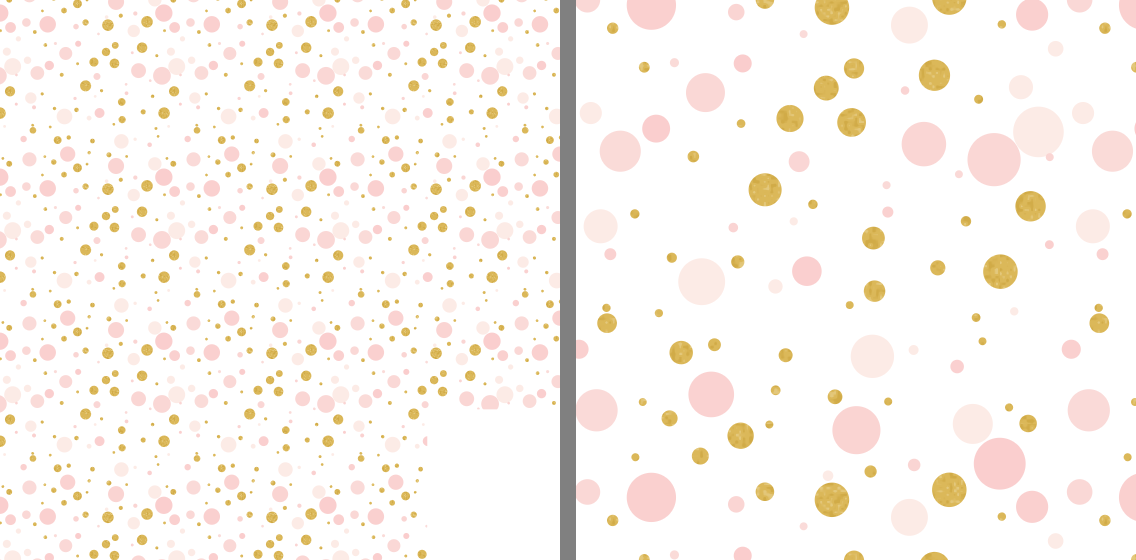
Left: the whole. Right: its middle third, enlarged.
Give the GLSL for this pattern, as a three.js fragment shader.

```glsl
varying vec2 vUv;

const float REPEATS = 3.413;               // tiles across and down
const int DOTS = 89;                       // dots per tile, a Fibonacci number
const float LATTICE_STEP = 55.0;           // preceding Fibonacci number
const float SPACING = 0.106;               // gap between lattice points
const vec2 ANCHOR = vec2(-0.013, 0.462);   // centre of the largest dot
const float MIN_RADIUS = 0.008;
const float MAX_RADIUS = 0.054;
const float MAX_GOLD_RADIUS = 0.035;
const float SIZE_FALLOFF = 2.6;
const float FIRST_GOLD = 12.0;             // larger dots are all pink
const float GRAIN_SCALE = 140.0;
const vec2 BLANK_CORNER = vec2(0.763, 0.269);

const vec3 WHITE = vec3(1.0);
const vec3 ROSE = vec3(0.98, 0.80, 0.80);
const vec3 BLUSH = vec3(0.98, 0.86, 0.85);
const vec3 PALE = vec3(0.99, 0.92, 0.90);
const vec3 GOLD = vec3(0.86, 0.72, 0.35);
const vec3 GOLD_DARK = vec3(0.80, 0.65, 0.25);
const vec3 GOLD_LIGHT = vec3(0.90, 0.80, 0.52);

float hash(vec2 p) {
  vec3 q = fract(p.xyx * 0.1031);
  q += dot(q, q.yzx + 33.33);
  return fract((q.x + q.y) * q.z);
}

float valueNoise(vec2 p) {
  vec2 i = floor(p);
  vec2 f = fract(p);
  f = f * f * (3.0 - 2.0 * f);
  vec2 e = vec2(0.0, 1.0);
  return mix(mix(hash(i), hash(i + e.yx), f.x),
             mix(hash(i + e.xy), hash(i + e.yy), f.x), f.y);
}

// Speckled foil
vec3 goldFoil(vec2 p) {
  float grain = valueNoise(p * GRAIN_SCALE);
  vec3 foil = mix(GOLD, GOLD_DARK, 0.7 * smoothstep(0.45, 0.1, 1.0 - grain));
  return mix(foil, GOLD_LIGHT, 0.8 * smoothstep(0.3, 0.05, grain));
}

// Cubing the rank modulo the prime count shuffles sizes over the lattice
vec2 latticePoint(float rank) {
  float count = float(DOTS);
  float index = mod(rank * rank * rank, count);
  return fract(vec2(index, index * LATTICE_STEP) / count);
}

void main() {
  vec2 p = vec2(vUv.x, 1.0 - vUv.y) * REPEATS;
  float pixel = max(0.5 * (fwidth(p.x) + fwidth(p.y)), 1e-5);
  vec3 foil = goldFoil(fract(p));
  vec3 color = WHITE;

  // Dots from largest to smallest, wrapped around the tile
  for (int k = 0; k < DOTS; k++) {
    float rank = float(k);
    float size = pow(1.0 - rank / float(DOTS), SIZE_FALLOFF);
    float radius = mix(MIN_RADIUS, MAX_RADIUS, size);

    bool isGold = rank >= FIRST_GOLD && mod(rank * 2.0, 5.0) < 2.5;
    bool isPale = mod(rank, 3.0) > 1.5;
    if (isGold) radius = min(radius, MAX_GOLD_RADIUS);

    vec2 jitter = 2.0 * vec2(hash(vec2(rank, 7.0)), hash(vec2(rank, 19.0))) - 1.0;
    vec2 center = ANCHOR + latticePoint(rank)
                + jitter * max(0.5 * SPACING - radius, 0.0);
    vec2 offset = p - center;
    offset -= floor(offset + 0.5);

    vec3 pink = isPale ? PALE : mix(ROSE, BLUSH, hash(vec2(rank, 31.0)));
    float coverage = clamp(0.5 - (length(offset) - radius) / pixel, 0.0, 1.0);
    color = mix(color, isGold ? foil : pink, coverage);
  }

  // Empty lower right corner
  vec2 inside = vec2(vUv.x - BLANK_CORNER.x, BLANK_CORNER.y - vUv.y) * REPEATS;
  float blank = clamp(0.5 + min(inside.x, inside.y) / pixel, 0.0, 1.0);
  gl_FragColor = vec4(mix(color, WHITE, blank), 1.0);
}
```
